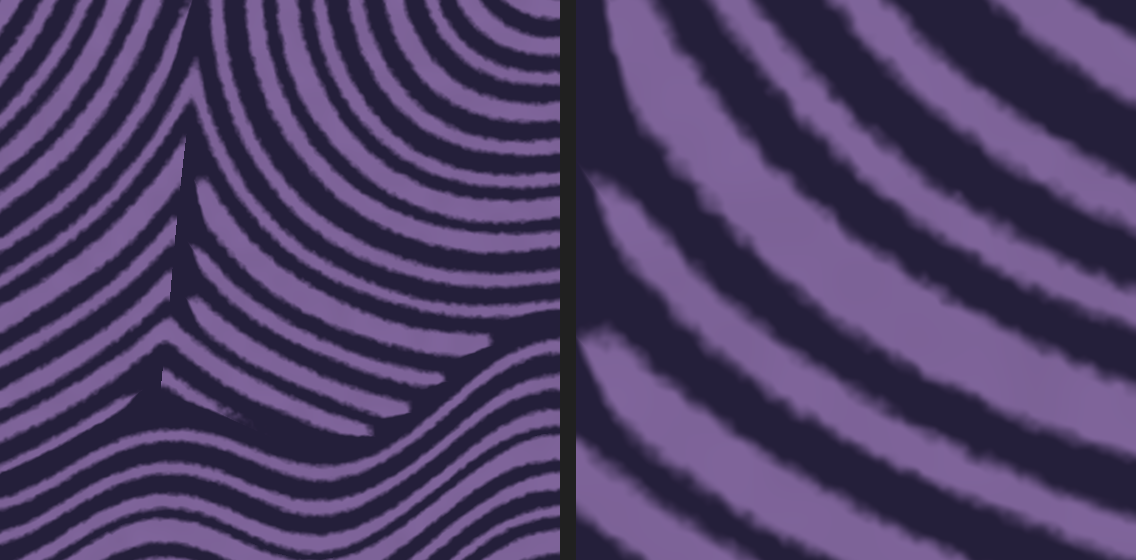
Left, the full canvas; right, a detail of the centre.
Write a three.js fragment shader that draws this pattern.

```glsl
varying vec2 vUv;

#define DARK vec3(0.142, 0.120, 0.226)
#define LIGHT vec3(0.492, 0.388, 0.598)
#define PERIOD 0.059
#define THIN 0.14
#define THICK 0.35
#define JITTER 0.09
#define SOFTNESS 0.0062
#define FRAY 0.0042
#define FRAY_SCALE 105.0
#define WARP 0.014
#define FOLD_ROUNDING 0.022

float hash(float n) {
  return fract(sin(n * 12.989 + 4.13) * 4375.85);
}

float hash2(vec2 p) {
  return fract(sin(dot(p, vec2(127.1, 311.7))) * 4375.85);
}

float noise(vec2 p) {
  vec2 i = floor(p);
  vec2 f = fract(p);
  f = f * f * (3.0 - 2.0 * f);
  float low = mix(hash2(i), hash2(i + vec2(1.0, 0.0)), f.x);
  float high = mix(hash2(i + vec2(0.0, 1.0)), hash2(i + vec2(1.0, 1.0)), f.x);
  return mix(low, high, f.y);
}

float smoothMin(float a, float b, float k) {
  float h = max(k - abs(a - b), 0.0) / k;
  return min(a, b) - 0.25 * h * h * k;
}

// Crest line of the rolling stripes along the bottom
float crest(float x) {
  return 0.15 + 0.06 * cos(9.52 * (x - 0.28)) + 0.18 * x * x;
}

// Signed distance to the stripe of the cell that holds this field value
float stripe(float field, float seed, float taper, float swell) {
  float t = field / PERIOD;
  float id = floor(t) + seed;
  float offset = (hash(id + 31.0) - 0.5) * 2.0 * JITTER;
  float halfWidth = mix(THIN, THICK, hash(id)) * PERIOD * swell;
  halfWidth = mix(-2.0 * SOFTNESS, halfWidth, taper);
  return abs(fract(t) - 0.5 - offset) * PERIOD - halfWidth;
}

void main() {
  // Gentle bending of the whole flow
  vec2 p = vUv + WARP * (vec2(noise(vUv * 4.0), noise(vUv * 4.0 + 19.0)) - 0.5);
  float swell = 0.84 + 0.32 * noise(vUv * 7.0 + 43.0);

  // Two families of arcs that meet in a fold
  float leftArc = length(p - vec2(-0.5, 1.3)) - 0.27;
  float rightArc = length(p - vec2(mix(0.8, 1.0, p.y), 1.12));
  float arcs = smoothMin(leftArc, rightArc, FOLD_ROUNDING);
  float side = leftArc - rightArc;

  // Some stripes stop short of the fold, on either side
  float arcId = floor(arcs / PERIOD);
  float pick = hash(arcId + 67.0);
  float gap = smoothstep(0.01, 0.09, abs(side));
  float stops = pick < 0.3 ? step(0.0, side) : (pick > 0.7 ? step(side, 0.0) : 0.0);
  float taper = mix(1.0, gap, stops);

  // Arcs run out where they reach the rolling stripes
  float aboveSeam = p.y - crest(p.x) - 0.5 * PERIOD;
  taper *= smoothstep(0.0, 0.045, aboveSeam);

  float d = aboveSeam > 0.0
    ? stripe(arcs, 3.0, taper, swell)
    : stripe(-aboveSeam, 80.0, 1.0, swell);

  // Frayed, soft edges
  float fray = noise(vUv * FRAY_SCALE) + 0.5 * noise(vUv * FRAY_SCALE * 1.9) - 0.75;
  d += FRAY * fray;
  float ink = 1.0 - smoothstep(-SOFTNESS, SOFTNESS, d);

  // Faint mottling inside the stripes
  float shade = 0.98 + 0.04 * noise(vUv * 28.0);
  gl_FragColor = vec4(mix(DARK, LIGHT * shade, ink), 1.0);
}
```
